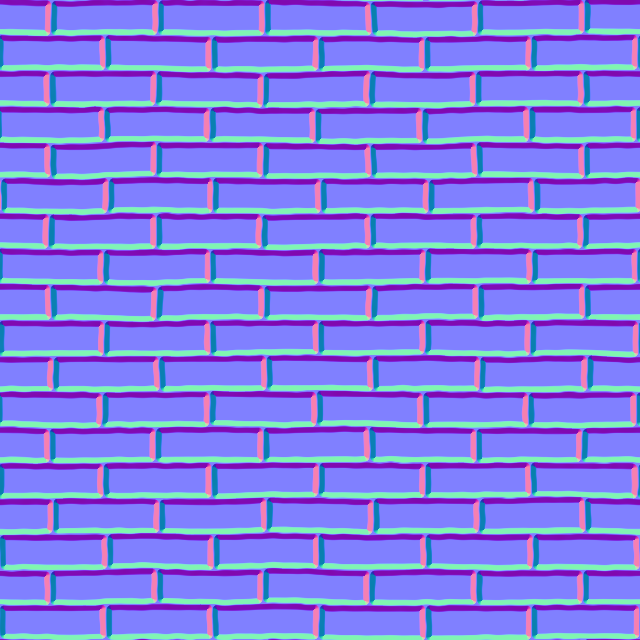
A Shadertoy shader for this texture map:

```glsl
// Tangent-space normal map of a running-bond brick wall with bevelled, slightly worn edges.

float hash(vec2 p) {
    vec3 q = fract(p.xyx * vec3(0.1031, 0.1030, 0.0973));
    q += dot(q, q.yzx + 33.33);
    return fract((q.x + q.y) * q.z);
}

// Value noise that wraps after the given number of lattice cells.
float noise(vec2 p, float period) {
    vec2 cell = floor(p), f = fract(p);
    f = f * f * (3.0 - 2.0 * f);
    vec2 lo = mod(cell, period), hi = mod(cell + 1.0, period);
    return mix(mix(hash(lo), hash(vec2(hi.x, lo.y)), f.x),
               mix(hash(vec2(lo.x, hi.y)), hash(hi), f.x), f.y);
}

// Broad drift plus fine chipping of the edges, centred on zero.
float wear(vec2 p) {
    return 0.08 * (noise(p * 0.5, 9.0) - 0.5) + 0.035 * (noise(p * 3.0, 54.0) - 0.5);
}

// Rounded box: outward direction in xy, signed distance in z.
vec3 roundedBox(vec2 p, vec2 halfSize, float radius) {
    vec2 q = abs(p) - halfSize + radius;
    vec2 corner = max(q, 0.0);
    float dist = length(corner) + min(max(q.x, q.y), 0.0) - radius;
    vec2 side = q.x > q.y ? vec2(1.0, 0.0) : vec2(0.0, 1.0);
    vec2 dir = min(q.x, q.y) > 0.0 ? normalize(corner) : side;
    return vec3(dir * sign(p), dist);
}

void mainImage(out vec4 fragColor, in vec2 fragCoord) {
    // One unit is a brick height: 18 rows, six bricks of length 3 per row.
    vec2 p = fragCoord / iResolution.xy * 18.0;
    vec2 wall = p + vec2(0.05, 0.015) + vec2(wear(p + 5.3), wear(p));

    // Alternate rows move by half a brick, each with its own small shift.
    float row = floor(wall.y);
    wall.x += 1.5 * mod(row, 2.0) + 0.15 * (hash(vec2(mod(row, 18.0), 7.0)) - 0.5);
    float column = floor(wall.x / 3.0);
    vec2 local = vec2(mod(wall.x, 3.0) - 1.5, fract(wall.y) - 0.5);

    // Each brick leans a little.
    float lean = hash(vec2(mod(column, 6.0), mod(row, 18.0)) + 11.0) - 0.5;
    local.y += 0.02 * lean * local.x;

    // The bevel rises from the joint and ends at the flat face.
    vec3 box = roundedBox(local, vec2(1.5, 0.5), 0.13);
    float depth = -box.z;
    float bevel = smoothstep(0.0, 0.04, depth) * (1.0 - smoothstep(0.125, 0.185, depth));
    float slope = bevel * (2.1 + 0.6 * noise(p * 4.0, 72.0));

    // Top and bottom bevels face inward; left and right bevels face outward.
    vec3 normal = normalize(vec3(box.xy * vec2(1.0, -1.0) * slope, 1.0));
    fragColor = vec4(0.5 + 0.5 * normal, 1.0);
}
```
